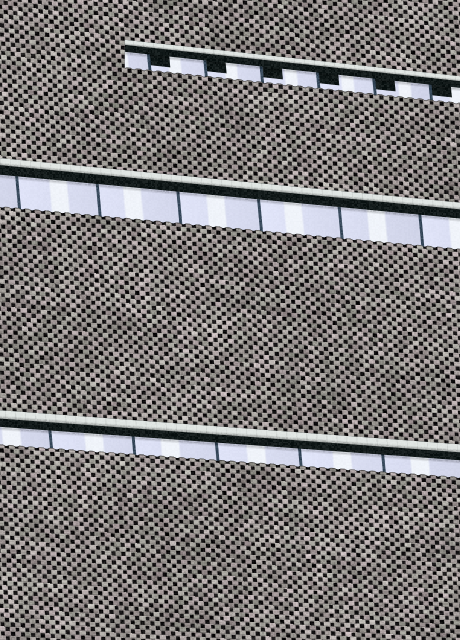
This texture is drawn by a Shadertoy shader. Its source:

```glsl
#define BRICKS_ACROSS 46.0
#define ROWS_DOWN 140.0
#define HOLE_SIZE vec2(0.39, 0.84)
#define SLOPE 0.111
#define CONVERGENCE 0.0576
#define LEAN 0.06
#define TONE_SPREAD 0.30
#define GRAIN 0.10

const vec3 HOLE = vec3(0.03, 0.025, 0.03);
const vec3 BRICK_DARK = vec3(0.50, 0.48, 0.465);
const vec3 BRICK_LIGHT = vec3(0.81, 0.78, 0.77);
const vec3 LEDGE = vec3(0.88, 0.90, 0.89);
const vec3 SHADOW = vec3(0.07, 0.10, 0.10);
const vec3 GLASS = vec3(0.85, 0.865, 0.945);
const vec3 CURTAIN = vec3(0.94, 0.955, 0.98);
const vec3 FRAME = vec3(0.22, 0.29, 0.36);

float hash(vec2 cell) {
    return fract(sin(dot(cell, vec2(127.1, 311.7))) * 43758.55);
}

// Antialiased interval: 1 between lo and hi
float span(float x, float lo, float hi, float soft) {
    return clamp((x - lo) / soft + 0.5, 0.0, 1.0)
         * clamp((hi - x) / soft + 0.5, 0.0, 1.0);
}

// Slow tonal drift from layered sines
float drift(vec2 p) {
    return 0.5 * sin(p.x * 13.0 + 2.0 * sin(p.y * 9.0))
         + 0.3 * sin(p.y * 43.0 + 2.0 * sin(p.x * 11.0))
         + 0.2 * sin(p.x * 57.0 - p.y * 71.0);
}

// Bricks alternating with open holes, shifted by half a pitch on each row
vec3 brickWall(vec2 wall, float px) {
    vec2 count = vec2(BRICKS_ACROSS * iResolution.y / iResolution.x, ROWS_DOWN);
    vec2 grid = wall * count;
    float row = floor(grid.y);
    grid.x += 0.5 * mod(row, 2.0) + 0.08 * (hash(vec2(row, 3.0)) - 0.5);
    vec2 cell = vec2(floor(grid.x), row);
    vec2 local = fract(grid) - 0.5;
    vec2 soft = px * count * 1.15;

    // Each brick is centred on the cell border, between two holes
    float brickId = floor(grid.x + 0.5);
    float tone = 0.5 + TONE_SPREAD * 2.0 * (hash(vec2(brickId, row)) - 0.5);
    tone += 0.13 * drift(wall) + 0.2 * (hash(vec2(row, floor(brickId / 5.0))) - 0.5);
    vec3 color = mix(BRICK_DARK, BRICK_LIGHT, tone);
    color += vec3(0.015, -0.006, 0.01) * (hash(vec2(brickId, row) + 17.0) - 0.5) * 2.0;

    // Bed joint on the underside of each course
    color *= 1.0 - 0.20 * smoothstep(0.15, 0.5, local.y);

    // Holes vary in size, place and depth
    vec2 halfHole = 0.5 * HOLE_SIZE * (0.88 + 0.24 * hash(cell + 5.0));
    local.x += 0.06 * (hash(cell + 31.0) - 0.5);
    float hole = span(local.x, -halfHole.x, halfHole.x, soft.x)
               * span(local.y, -halfHole.y, halfHole.y, soft.y);
    return mix(color, HOLE, hole * (0.88 + 0.12 * hash(cell + 9.0)));
}

// Strip window: levels = ledge top, ledge bottom, glass top, sill
// bays = pitch, first mullion, left end, blind depth
vec3 stripWindow(vec3 color, vec2 wall, float x, vec4 levels, vec4 bays, float px) {
    float y = wall.y;
    float inside = span(x, bays.z, 2.0, px);
    float tooth = fract(wall.x * BRICKS_ACROSS * iResolution.y / iResolution.x);
    float sill = levels.w - 0.0018 * span(tooth, 0.15, 0.75, 0.25);

    // Glazing with a pale curtain in each bay
    float bay = (x - LEAN * 1.5 * (y - levels.z) - bays.y) / bays.x;
    float id = floor(bay), f = fract(bay), soft = px / bays.x;
    float start = 0.3 + 0.13 * hash(vec2(id, levels.x));
    vec3 pane = GLASS + 0.05 * (0.5 - f) + 0.03 * (hash(vec2(id, 8.0)) - 0.5);
    pane = mix(pane, CURTAIN, span(f, start, start + 0.22, soft * 2.0));

    // Lowered blinds and mullions
    float blindEnd = levels.z + bays.w * (levels.w - levels.z);
    pane = mix(pane, SHADOW, span(f, 0.0, 0.37, soft)
        * span(y, levels.z - 0.01, blindEnd, px) * step(0.01, bays.w));
    float mullion = abs(f - 0.5);
    pane = mix(pane, FRAME, span(mullion, 0.5 - 0.0023 / bays.x, 1.0, soft));
    pane *= 1.0 - 0.2 * span(y, levels.z, levels.z + 0.004, 0.004);

    // Ledge, its shadow, then glass down to the toothed sill
    color = mix(color, SHADOW, inside * span(y, levels.x, sill, px));
    color = mix(color, color * 0.6, inside * span(y, sill, sill + 0.0015, px));
    color = mix(color, pane, inside * span(y, levels.z, sill, px));
    float joint = span(tooth, 0.0, 0.12, 0.1);
    vec3 slab = LEDGE * (1.0 - 0.06 * joint);
    slab *= 1.0 - 0.25 * smoothstep(mix(levels.x, levels.y, 0.55), levels.y, y);
    return mix(color, slab, inside * span(y, levels.x, levels.y, px));
}

void mainImage(out vec4 fragColor, in vec2 fragCoord) {
    float px = 1.0 / iResolution.y;
    vec2 p = vec2(fragCoord.x, iResolution.y - fragCoord.y) * px;

    // Courses fall to the right and flatten toward the bottom
    float course = (p.y - SLOPE * p.x) / (1.0 - CONVERGENCE * p.x);
    vec2 wall = vec2(p.x - LEAN * p.y, course);

    vec3 color = brickWall(wall, px);
    color = stripWindow(color, wall, p.x, vec4(0.041, 0.049, 0.060, 0.086),
                        vec4(0.088, 0.232, 0.195, 0.65), px);
    color = stripWindow(color, wall, p.x, vec4(0.247, 0.258, 0.273, 0.324),
                        vec4(0.126, 0.026, -1.0, 0.0), px);
    color = stripWindow(color, wall, p.x, vec4(0.641, 0.654, 0.667, 0.696),
                        vec4(0.130, 0.078, -1.0, 0.0), px);

    // Fine surface grain, fading out on the bright glass
    float grain = hash(floor(p * 420.0)) - 0.5;
    color += GRAIN * grain * (1.0 - 0.8 * smoothstep(0.75, 0.9, color.b));
    fragColor = vec4(clamp(color, 0.0, 1.0), 1.0);
}
```
